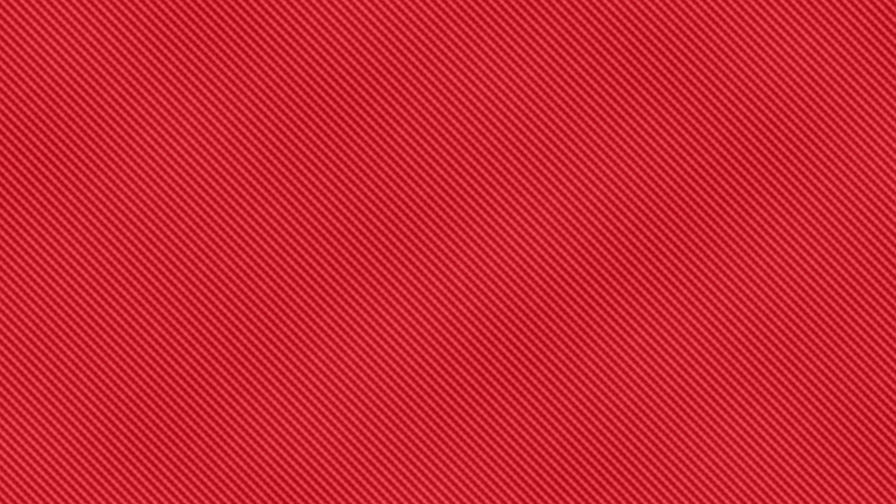
A Shadertoy shader for this pattern:

```glsl
// Fine red twill: diagonal ribs falling to the right, with thread beads and uneven wear.

const float TAU = 6.2831853;

float hash(vec2 p) {
    return fract(sin(dot(p, vec2(127.1, 311.7))) * 43758.5);
}

// Cosine that fades to its mean when a cycle gets close to pixel size.
float softCos(float cycles) {
    float footprint = fwidth(cycles);
    return cos(TAU * cycles) * (1.0 - smoothstep(0.55, 1.0, footprint));
}

// Cellular noise: distance to the nearest scattered point.
float cellular(vec2 p) {
    vec2 cell = floor(p);
    float nearest = 2.0;
    for (int y = -1; y <= 1; y++) {
        for (int x = -1; x <= 1; x++) {
            vec2 id = cell + vec2(x, y);
            vec2 point = id + vec2(hash(id), hash(id + 37.0));
            nearest = min(nearest, distance(p, point));
        }
    }
    return nearest;
}

// Rib profile with a narrow crest, a broad groove and one brighter flank.
float ribHeight(float across) {
    return 0.47 + 0.51 * softCos(across) + 0.11 * softCos(across - 0.25)
         + 0.05 * softCos(2.0 * across);
}

// Slow uneven wear from layered sines.
float wear(vec2 p) {
    return 0.6 * sin(p.x * 9.0 + 2.0 * sin(p.y * 7.0))
         + 0.4 * sin(p.y * 17.0 - p.x * 13.0);
}

// Unclamped ramp from the dark groove to the light crest.
vec3 clothColour(float height) {
    return mix(vec3(0.70, 0.04, 0.09), vec3(0.91, 0.27, 0.32), height);
}

void mainImage(out vec4 fragColor, in vec2 fragCoord) {
    vec2 uv = fragCoord / iResolution.y;

    // 48 ribs down and 86 across; beads run along each rib.
    float across = uv.x * 48.4 + uv.y * 48.0;
    float along = (uv.x - uv.y) * 64.0;

    float height = ribHeight(across);
    height += 0.10 * softCos(along + 0.5 * floor(across + 0.5));

    // Thread irregularity, then broad wear.
    height += 0.14 * (cellular(vec2(across, along * 0.5)) - 0.45);
    height += 0.05 * wear(uv);

    fragColor = vec4(clamp(clothColour(height), 0.0, 1.0), 1.0);
}
```
